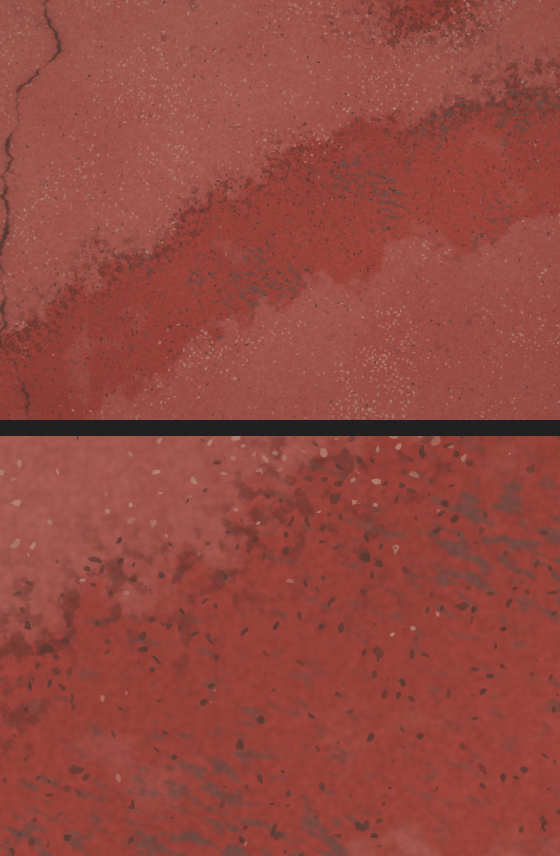
Top: the whole. Bottom: its middle third, enlarged.
A Shadertoy shader for this texture:

```glsl
#define STAIN_WIDTH 0.158
#define STAIN_RAGGED 0.17
#define MOTTLE 0.75
#define GRAIN 0.075
#define PALE_SPECKS 0.26
#define DARK_SPECKS 0.13
#define CRACK_WIDTH 0.0019
#define CRACK_JITTER 0.05

const vec3 DULL_PAINT = vec3(0.605, 0.298, 0.268);
const vec3 FADED_PAINT = vec3(0.635, 0.362, 0.322);
const vec3 WET_RED = vec3(0.585, 0.247, 0.215);
const vec3 WORN_BROWN = vec3(0.42, 0.215, 0.19);
const vec3 BARE_GREY = vec3(0.38, 0.29, 0.265);
const vec3 PALE_GRIT = vec3(0.69, 0.52, 0.46);
const vec3 DARK_PIT = vec3(0.31, 0.215, 0.19);

vec3 hash3(vec2 p) {
    vec3 q = fract(p.xyx * vec3(0.1031, 0.1030, 0.0973));
    q += dot(q, q.yxz + 33.33);
    return fract((q.xxy + q.yzz) * q.zyx);
}

vec2 gradient(vec2 cell) {
    float angle = 6.2832 * hash3(cell).x;
    return vec2(cos(angle), sin(angle));
}

float noise(vec2 p) {
    vec2 i = floor(p), f = fract(p);
    vec2 u = f * f * f * (f * (f * 6.0 - 15.0) + 10.0);
    vec2 e = vec2(1.0, 0.0);
    float low = mix(dot(gradient(i), f), dot(gradient(i + e), f - e), u.x);
    float high = mix(dot(gradient(i + e.yx), f - e.yx), dot(gradient(i + 1.0), f - 1.0), u.x);
    return mix(low, high, u.y);
}

float fbm(vec2 p) {
    float sum = 0.0, amp = 0.6;
    for (int i = 0; i < 5; i++) {
        sum += amp * noise(p);
        p = mat2(1.6, 1.2, -1.2, 1.6) * p + 17.3;
        amp *= 0.55;
    }
    return sum;
}

mat2 turn(float a) {
    return mat2(cos(a), sin(a), -sin(a), cos(a));
}

// One randomly turned grain per cell; share is the chance of a grain
float specks(vec2 p, float cells, float share, float radius, float stretch) {
    vec2 q = p * cells + 0.2 * vec2(noise(p * 130.0), noise(p * 130.0 + 40.0));
    vec2 cell = floor(q);
    vec3 h = hash3(cell + cells * 3.0);
    vec2 d = turn(h.x * 3.14) * (fract(q) - 0.3 - 0.4 * h.xy);
    d.y *= stretch * (1.0 + 0.6 * h.y);
    float size = radius * (0.5 + 0.5 * fract(h.z * 37.0)) * smoothstep(0.0, 0.05, share - h.z);
    float soft = 1.2 * cells / iResolution.y;
    float strength = 0.5 + 0.5 * fract(h.z * 91.0);
    return strength * (1.0 - smoothstep(size - soft, size + soft, length(d))) * smoothstep(0.0, soft, size);
}

float bandCentre(float x) {
    return 0.02 + 0.78 * x - 0.23 * x * x;
}

// Positive inside the diagonal band and the spot at the top
float stainField(vec2 p) {
    float band = STAIN_WIDTH - abs(p.y - bandCentre(p.x)) * 0.95;
    float spot = 0.07 - length((p - vec2(0.99, 0.98)) * vec2(0.65, 1.0));
    float ragged = fbm(p * 5.5 + 3.0) + 0.4 * fbm(p * 24.0);
    return max(band + STAIN_RAGGED * ragged, spot + 0.07 * ragged);
}

float crackCentre(float y) {
    float bend = 0.004 + 0.24 * (y - 0.36) * (y - 0.36);
    bend += 0.06 * exp(-pow((y - 0.88) / 0.08, 2.0)) + 0.04 * smoothstep(0.2, 0.0, y);
    return bend + CRACK_JITTER * fbm(vec2(y * 11.0, 4.7)) + 0.007 * noise(vec2(y * 70.0, 8.3));
}

void mainImage(out vec4 fragColor, in vec2 fragCoord) {
    vec2 p = fragCoord / iResolution.y;
    float px = 1.0 / iResolution.y;
    float broad = fbm(p * 3.0 + 9.0);
    float fine = fbm(p * 38.0);
    float grain = noise(p * 170.0) + 0.7 * noise(p * 85.0 + 5.0);

    // Faded paint, paler towards the upper left
    float fade = 0.4 + 0.35 * (p.y - 0.5) - 0.28 * (p.x - 0.66);
    vec3 color = mix(DULL_PAINT, FADED_PAINT, clamp(fade + MOTTLE * (broad + 0.7 * fine), 0.0, 1.0));

    // Stain with a soft fringe and drier patches
    float field = stainField(p) + 0.03 * fine;
    float stain = smoothstep(-0.022, 0.026, field);
    float patches = smoothstep(0.12, 0.38, fbm(p * 8.0 + 31.0));
    color = mix(color, WET_RED * (1.0 + 0.12 * broad), stain * (0.92 - 0.55 * patches));

    // Crumbling upper rim and rusty scuffs scattered on the dry paint
    float upper = smoothstep(-0.02, 0.10, p.y - bandCentre(p.x));
    float rim = upper * exp(-pow((field - 0.02) / 0.06, 2.0));
    float crumbs = smoothstep(0.0, 0.28, fbm(p * 55.0 + 13.0) + 0.5 * broad + 0.06);
    color = mix(color, WORN_BROWN, 0.7 * rim * crumbs);
    float scuffs = smoothstep(0.1, 0.35, fbm(p * 6.0 + 88.0)) * smoothstep(0.05, 0.35, fine);
    color = mix(color, WORN_BROWN, 0.45 * scuffs);

    // Short slanted scratches worn down to grey, thicker where wear is deep
    vec2 along = turn(0.38) * p;
    float scratches = fbm(along * vec2(42.0, 100.0));
    float wear = smoothstep(0.0, 0.4, fbm(p * 4.5 + 52.0) + 0.15 * (p.x - 0.5));
    float bare = smoothstep(0.06, 0.36, scratches + 0.2 * wear - 0.03);
    color = mix(color, BARE_GREY, stain * bare * (0.36 + 0.34 * wear));

    // Pale grit gathers in drifts on the dry paint
    float drift = smoothstep(-0.1, 0.35, fbm(p * 4.0 + 71.0));
    float paleShare = PALE_SPECKS * (0.25 + 1.5 * drift) * (1.0 - 0.85 * stain);
    float pale = max(specks(p, 56.0, paleShare, 0.27, 1.2), specks(turn(0.6) * p, 88.0, paleShare * 1.4, 0.34, 1.1));
    color = mix(color, PALE_GRIT, 0.85 * pale);

    // Dark pits and a few long gouges
    float darkShare = DARK_SPECKS * (0.4 + 0.7 * stain + 1.2 * rim);
    float dark = max(specks(turn(1.1) * p, 42.0, darkShare, 0.22, 1.3), specks(turn(0.3) * p, 82.0, darkShare * 1.4, 0.3, 1.2));
    color = mix(color, DARK_PIT, 0.8 * dark);
    float gouge = specks(turn(0.7) * p, 9.0, 0.1, 0.24, 4.0);
    color = mix(color, BARE_GREY, 0.8 * gouge * smoothstep(-0.1, 0.15, fine));

    // Broken, jagged crack with crumbled margins
    float gap = abs(p.x - crackCentre(p.y)) * 0.75;
    float swell = noise(vec2(p.y * 28.0, 2.3));
    float width = CRACK_WIDTH * (0.8 + 1.8 * swell + 1.2 * fine);
    float crack = 1.0 - smoothstep(width - px, width + 1.5 * px, gap);
    color = mix(color, WORN_BROWN, 0.55 * exp(-gap * 120.0) * smoothstep(-0.3, 0.3, fine + swell));
    color = mix(color, DARK_PIT, crack * (0.65 + 0.4 * swell));

    // Surface grain and soft corner shading
    color *= 1.0 + GRAIN * grain;
    vec2 corner = fragCoord / iResolution.xy - 0.5;
    color *= 1.02 - 0.14 * dot(corner, corner);
    fragColor = vec4(color, 1.0);
}
```
